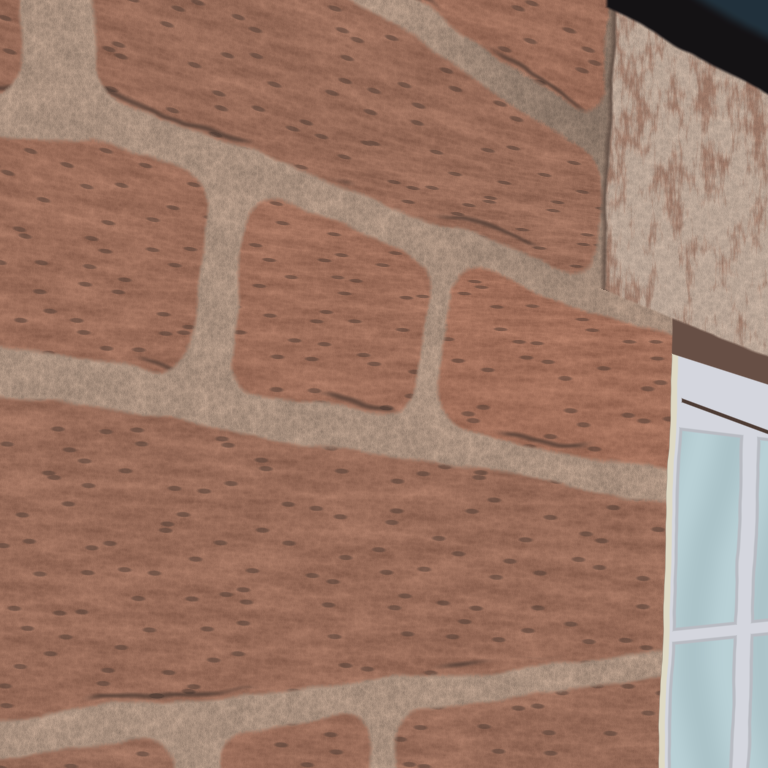
This texture is drawn by a WebGL 2 fragment shader. Its source:

```glsl
#version 300 es
precision highp float;
// Weathered sandstone wall meeting a pale lintel, a window and dark eaves.
// Sloping mortar beds and upright joints cut the wall into rounded blocks;
// stretched cellular noise gives bedding grain, and layered sines wear the edges.
uniform vec2 u_resolution;
out vec4 fragColor;

const vec3 STONE_LIGHT = vec3(0.68, 0.485, 0.40);
const vec3 STONE_DARK = vec3(0.54, 0.37, 0.30);
const vec3 MORTAR = vec3(0.67, 0.57, 0.50);
const vec3 LINTEL = vec3(0.73, 0.65, 0.59);
const vec3 SHADOW = vec3(0.30, 0.23, 0.20);
const vec3 FRAME = vec3(0.83, 0.84, 0.87);
const vec3 GLASS = vec3(0.70, 0.79, 0.81);
const vec3 EAVES = vec3(0.08, 0.07, 0.08);

// Bed: height at kink, slope beyond kink, kink position, half width.
const vec4 BEDS[4] = vec4[4](
  vec4(0.040, 0.107, 0.00, 0.021), vec4(0.520, -0.175, 0.00, 0.026),
  vec4(0.850, -0.360, 0.12, 0.023), vec4(1.130, -0.650, 0.30, 0.022));
// Joint: course, position, lean, half width.
const vec4 JOINTS[7] = vec4[7](
  vec4(0, 0.255, 0.00, 0.030), vec4(0, 0.500, 0.00, 0.016),
  vec4(2, 0.280, 0.15, 0.027), vec4(2, 0.568, 0.09, 0.015),
  vec4(3, 0.075, 0.00, 0.045), vec4(3, 0.786, 0.04, 0.008),
  vec4(4, 0.786, 0.04, 0.008));

vec2 hash2(vec2 p) {
  return fract(sin(vec2(dot(p, vec2(127.1, 311.7)), dot(p, vec2(269.5, 183.3)))) * 43758.5);
}

// Distance to the nearest scattered point.
float cellular(vec2 p) {
  vec2 cell = floor(p), f = fract(p);
  float nearest = 2.0;
  for (int j = -1; j <= 1; j++)
    for (int i = -1; i <= 1; i++) {
      vec2 o = vec2(i, j);
      nearest = min(nearest, length(o + hash2(cell + o) - f));
    }
  return nearest;
}

// Cellular layers around zero; each is finer and fainter.
float grain(vec2 p, vec2 scale) {
  float sum = 0.0, weight = 0.5;
  for (int i = 0; i < 4; i++) {
    sum += weight * (cellular(p * scale + float(i) * 7.3) - 0.46);
    scale *= vec2(2.3, 1.7);
    weight *= 0.75;
  }
  return sum;
}

float wobble(vec2 p) {
  float sum = 0.0, f = 19.0;
  for (int i = 0; i < 4; i++) {
    sum += sin(p.x * f + 2.0 * sin(p.y * f * 0.8 + float(i))) * 19.0 / f;
    f *= 1.9;
  }
  return sum;
}

float cover(float d, float blur) { return smoothstep(-blur, blur, d); }

// Inner distance of a corner where two edges meet.
float roundCorner(float a, float b, float r) {
  return r - length(max(r - vec2(a, b), 0.0));
}

vec3 wall(vec2 p, float blur) {
  vec2 q = p + 0.0035 * vec2(wobble(p.yx + 3.0), wobble(p));
  float course = 0.0, bedGap = 1.0, jointGap = 1.0, above = 1.0, block = 0.0;
  for (int i = 0; i < 4; i++) {
    vec4 b = BEDS[i];
    float d = q.y - b.x - b.y * max(q.x - b.z, 0.0);
    float halfWidth = b.w * mix(1.2, 0.7, q.x);
    course += step(0.0, d);
    bedGap = min(bedGap, abs(d) / sqrt(1.0 + b.y * b.y) - halfWidth);
    if (d > 0.0) above = min(above, d - halfWidth);
  }
  for (int i = 0; i < 7; i++) {
    vec4 j = JOINTS[i];
    if (abs(j.x - course) > 0.5) continue;
    float d = q.x - j.y - j.z * (q.y - 0.6);
    jointGap = min(jointGap, abs(d) - j.w);
    block += step(0.0, d);
  }
  float inside = roundCorner(bedGap, jointGap, 0.045);
  // Bedding layers tilt more steeply toward the top.
  vec2 bedding = vec2(p.x, p.y + p.x * (0.05 + 0.22 * smoothstep(0.5, 0.85, p.y)));
  float layers = grain(bedding, vec2(7.0, 42.0));
  float speckle = grain(p, vec2(90.0));
  vec3 stone = mix(STONE_DARK, STONE_LIGHT, clamp(0.58 + 1.2 * layers + 0.55 * speckle, -0.4, 1.3));
  stone += (hash2(vec2(course, block)).x - 0.5) * vec3(0.05, 0.02, 0.01);
  // Dark pits and broken cracks along the lower edges.
  float pits = 1.0 - smoothstep(0.07, 0.15, cellular(bedding * vec2(13.0, 34.0)));
  float crack = 1.0 - smoothstep(0.0, 0.006, abs(above - 0.012 - 0.004 * wobble(p * 0.6)));
  crack *= smoothstep(0.45, 0.65, cellular(bedding * vec2(7.0, 12.0)));
  stone = mix(stone, SHADOW, clamp(0.5 * pits + 0.7 * crack, 0.0, 0.85));
  vec3 mortar = MORTAR * (1.0 + 0.25 * speckle + 0.15 * grain(p, vec2(18.0)));
  mortar *= 1.0 - 0.2 * smoothstep(0.5, 0.8, p.x) * smoothstep(0.5, 0.9, p.y);
  return mix(mortar, stone, cover(inside + 0.004 * speckle, blur + 0.0025));
}

vec3 window(vec2 p, float u, float blur) {
  float pane = min(u - 0.016, 0.44 - 0.12 * (p.x - 0.88) - p.y);
  pane = min(pane, abs(u - 0.106) - 0.013);
  pane = min(pane, abs(p.y - 0.17 - 0.1 * u) - 0.011);
  vec3 glass = GLASS + 0.025 * sin(u * 70.0 + 2.0 * sin(p.y * 9.0));
  vec3 color = mix(FRAME * 0.87, FRAME, cover(abs(pane) - 0.004, blur));
  color = mix(color, glass, cover(pane, blur));
  float groove = 0.0025 - abs(p.y - 0.478 + 0.37 * (p.x - 0.89));
  color = mix(color, SHADOW, cover(min(groove, u - 0.014), blur));
  return mix(vec3(0.87, 0.85, 0.77), color, cover(u - 0.008, blur));
}

void main() {
  vec2 p = gl_FragCoord.xy / u_resolution;
  float blur = 1.0 / min(u_resolution.x, u_resolution.y);
  float rough = 0.0015 * wobble(p * 1.5);
  vec3 color = wall(p, blur);
  // Window opening and the shaded lintel underside.
  float u = p.x - 0.857 - 0.033 * p.y + rough * 0.5;
  float opening = 0.538 - 0.32 * (p.x - 0.879) - p.y;
  float lintelBase = p.y - 0.622 + 0.40 * (p.x - 0.788);
  color = mix(color, SHADOW * 1.35, cover(min(u, -lintelBase), blur));
  color = mix(color, window(p, u, blur), cover(min(u, opening), blur));
  // Pale lintel with brown stains.
  float eaves = p.y - 0.984 + 0.55 * (p.x - 0.803) + rough;
  float side = p.x - 0.786 - 0.042 * (p.y - 0.62) + rough;
  float stain = smoothstep(-0.12, 0.3, grain(p, vec2(24.0, 13.0)) + 0.35 * (p.y - 0.72));
  vec3 pale = mix(LINTEL, STONE_DARK, 0.65 * stain) * (1.0 + 0.2 * grain(p, vec2(90.0)));
  color = mix(color, SHADOW, 0.6 * cover(0.005 - abs(side), 0.004) * step(0.0, lintelBase));
  color = mix(color, pale, cover(min(side, lintelBase + rough), blur + 0.001));
  // Eaves and gutter in the upper corner.
  vec3 roof = mix(EAVES, vec3(0.13, 0.19, 0.23), cover(eaves - 0.075, 0.012));
  color = mix(color, roof, cover(min(eaves, p.x - 0.79), blur + 0.002));
  fragColor = vec4(clamp(color, 0.0, 1.0), 1.0);
}
```
